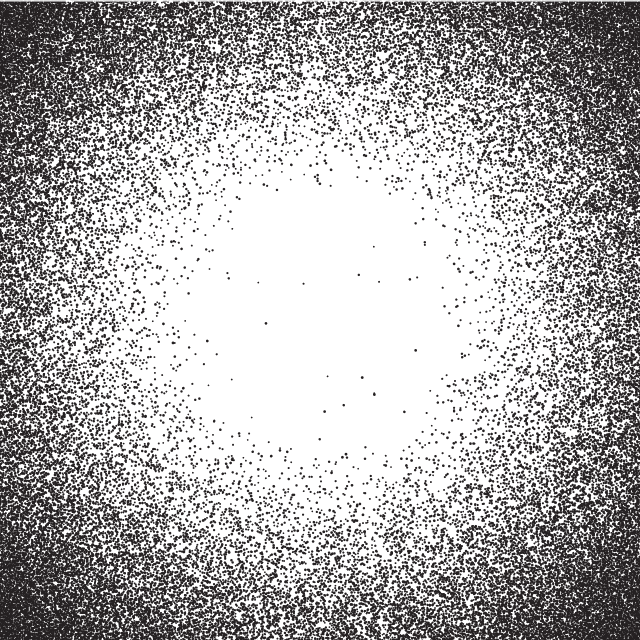
This background is drawn by a Shadertoy shader. Its source:

```glsl
vec4 hash43(vec3 p) {
    vec4 q = fract(p.xyzx * vec4(0.1031, 0.1030, 0.0973, 0.1099));
    q += dot(q, q.wzxy + 33.33);
    return fract((q.xxyz + q.yzzw) * q.zywx);
}

// Chance of a grain: none in the middle, certain in the corners
float grainDensity(vec2 p) {
    float t = clamp((length(p - vec2(0.5, 0.505)) - 0.17) / 0.53, 0.0, 1.0);
    return pow(t, 1.9);
}

// Two layers of jittered round grains, merged into one ink coverage
float stipple(vec2 uv, float cells) {
    vec2 p = uv * cells;
    vec2 home = floor(p);
    float pixel = cells / iResolution.y;
    float paper = 1.0;
    for (int layer = 0; layer < 2; layer++) {
        for (int y = -1; y <= 1; y++) {
            for (int x = -1; x <= 1; x++) {
                vec2 cell = home + vec2(x, y);
                vec4 rnd = hash43(vec3(cell + 7.0, 17.0 * float(layer) + 3.0));
                vec2 center = cell + rnd.xy;
                float radius = mix(0.4, 0.7, fract(rnd.w * 7.0 + rnd.x));
                float disc = clamp((radius - length(p - center)) / pixel + 0.5, 0.0, 1.0);
                float present = step(rnd.z, grainDensity(center / cells));
                paper *= 1.0 - disc * present;
            }
        }
    }
    return 1.0 - paper;
}

void mainImage(out vec4 fragColor, in vec2 fragCoord) {
    vec2 uv = fragCoord / iResolution.xy;
    float ink = stipple(uv, 330.0);

    // Thin pale strip along the top edge
    ink *= 1.0 - 0.85 * smoothstep(0.996, 0.999, uv.y);

    vec3 inkColor = vec3(0.14, 0.125, 0.13);
    fragColor = vec4(mix(vec3(1.0), inkColor, ink), 1.0);
}
```
